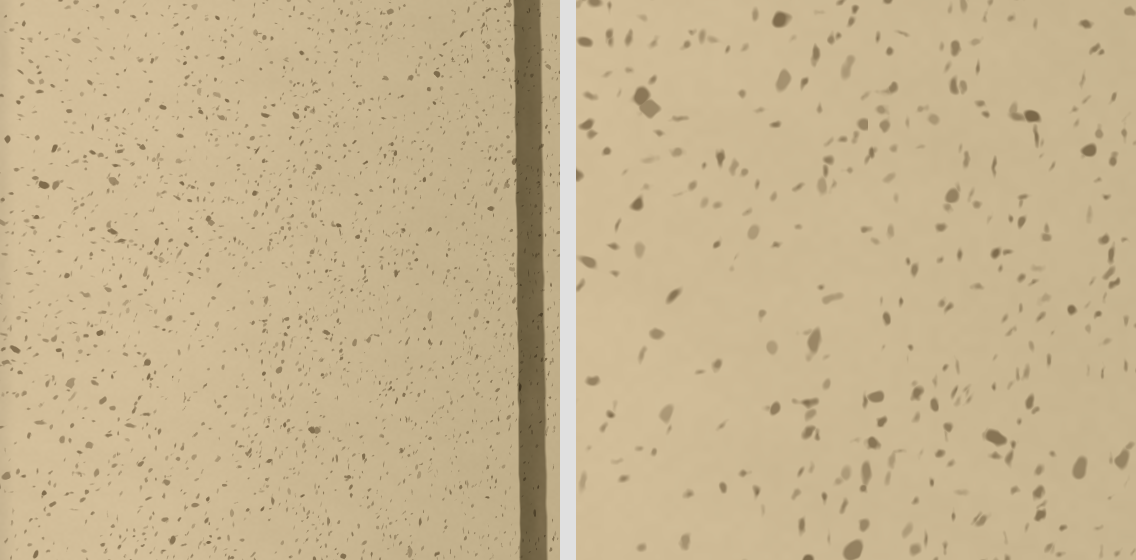
Left, the full canvas; right, a detail of the centre.
Reproduce this texture procedurally as a WebGL 2 fragment shader.

```glsl
#version 300 es
precision highp float;

#define COARSE_CELLS 33.0
#define FINE_CELLS 60.0
#define COARSE_FILL 0.36
#define FINE_FILL 0.36
#define SOFTNESS 0.0016
#define MOTTLE 0.022
#define STONE_LIT vec3(0.825, 0.745, 0.600)
#define STONE_DIM vec3(0.755, 0.685, 0.540)
#define GROOVE_DARK vec3(0.425, 0.372, 0.255)
#define GROOVE_PALE vec3(0.500, 0.435, 0.312)
#define FLECK_TINT vec3(0.60, 0.56, 0.49)

uniform vec2 u_resolution;
out vec4 fragColor;

float hash(vec2 p) {
    return fract(sin(dot(p, vec2(127.1, 311.7))) * 43758.5453);
}

float noise(vec2 p) {
    vec2 i = floor(p), f = fract(p);
    f = f * f * (3.0 - 2.0 * f);
    return mix(mix(hash(i), hash(i + vec2(1, 0)), f.x),
               mix(hash(i + vec2(0, 1)), hash(i + vec2(1, 1)), f.x), f.y);
}

float fbm(vec2 p) {
    float sum = 0.0, amp = 0.5;
    for (int i = 0; i < 4; i++) {
        sum += amp * noise(p);
        p = p * 2.03 + 17.3;
        amp *= 0.5;
    }
    return sum;
}

// Irregular elongated flecks, one candidate per cell; returns coverage.
float flecks(vec2 surface, float cells, float fill, float tilt, float seed) {
    vec2 p = surface * cells;
    vec2 home = floor(p);
    float soft = SOFTNESS * cells;
    float ragged = (noise(p * 4.5 + seed) - 0.5) * 0.13;
    float cover = 0.0;
    for (int y = -1; y <= 1; y++) {
        for (int x = -1; x <= 1; x++) {
            vec2 cell = home + vec2(x, y);
            vec2 id = cell + seed;
            float cluster = noise(cell * 9.0 / cells + seed);
            if (hash(id) > fill * (0.35 + 1.3 * cluster)) continue;
            vec2 center = cell + vec2(hash(id + 3.1), hash(id + 7.7));
            float size = hash(id + 13.3);
            float angle = tilt + (hash(id + 19.9) - 0.5) * 1.7;
            float halfLength = mix(0.13, 0.34, size * size);
            float halfWidth = halfLength * mix(0.32, 0.72, hash(id + 23.9));
            float c = cos(angle), s = sin(angle);
            vec2 local = mat2(c, -s, s, c) * (p - center);
            float d = (length(local / vec2(halfLength, halfWidth)) - 1.0) * halfWidth;
            float strength = mix(0.35, 1.0, hash(id + 31.7));
            cover = max(cover, strength * smoothstep(soft, -soft, d + ragged));
        }
    }
    return cover;
}

void main() {
    vec2 uv = gl_FragCoord.xy / u_resolution;
    float edge = max(0.0022, 1.0 / u_resolution.x);

    // Surface recedes to the right, so flecks shrink and crowd there.
    vec2 surface = vec2(uv.x + 0.42 * uv.x * uv.x, uv.y * (1.0 + 0.28 * uv.x));
    float tilt = 0.30 + 0.35 * uv.x + 0.35 * (1.0 - uv.y);

    // Plain stone with a sideways falloff of light and faint streaks.
    float streaks = fbm(mat2(0.95, 0.30, -0.30, 0.95) * uv * vec2(9.0, 22.0)) - 0.47;
    float grain = noise(uv * 170.0) - 0.5;
    float falloff = smoothstep(0.15, 1.0, uv.x + 0.06 * (fbm(uv * 4.0) - 0.5));
    vec3 color = mix(STONE_LIT, STONE_DIM, falloff);
    color *= 1.0 - 0.05 * smoothstep(0.03, 0.0, uv.x);

    // Slightly leaning vertical groove.
    float left = mix(0.929, 0.918, uv.y) + 0.002 * (noise(vec2(uv.y * 45.0, 2.0)) - 0.5);
    float right = mix(0.977, 0.965, uv.y) + 0.002 * (noise(vec2(uv.y * 40.0, 8.0)) - 0.5);
    float across = clamp((uv.x - left) / (right - left), 0.0, 1.0);
    float inside = smoothstep(-edge, edge, uv.x - left)
                 * smoothstep(edge * 1.4, -edge * 1.4, uv.x - right);
    float pale = 0.55 * smoothstep(0.1, 0.9, across) + 0.5 * (noise(uv * vec2(60.0, 14.0)) - 0.5);
    vec3 groove = mix(GROOVE_DARK, GROOVE_PALE, clamp(pale, 0.0, 1.0));
    color = mix(color, groove, inside);
    color += MOTTLE * (streaks + 0.5 * grain);

    // Flecks in two sizes; the coarse ones thin out to the right.
    float coarseFill = COARSE_FILL * mix(1.0, 0.35, smoothstep(0.2, 0.9, uv.x));
    float coarse = flecks(surface, COARSE_CELLS, coarseFill, tilt, 5.0);
    float fine = flecks(surface, FINE_CELLS, FINE_FILL, tilt + 0.2, 41.0);
    float cover = max(coarse, 0.85 * fine);
    color *= mix(vec3(1.0), FLECK_TINT, cover);

    fragColor = vec4(color, 1.0);
}
```
